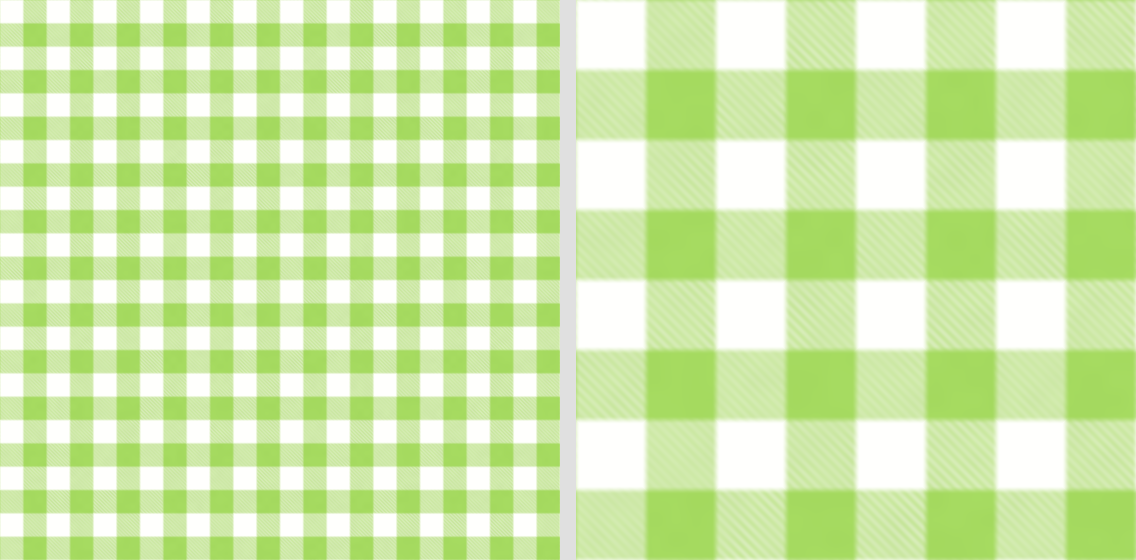
Left, the full canvas; right, a detail of the centre.
Give the GLSL for this pattern, as a WebGL 1 fragment shader.

```glsl
precision highp float;
// Green and white gingham, with a faint diagonal twill in the half-tone squares.

uniform vec2 u_resolution;

const float REPEATS = 12.0;
const float EDGE_SOFTNESS = 0.03;   // in repeats
const float TWILL_LINES = 13.0;     // diagonal threads per repeat
const vec3 WHITE = vec3(1.0, 1.0, 0.992);
const vec3 HALF_TONE = vec3(0.812, 0.914, 0.665);
const vec3 FULL_GREEN = vec3(0.647, 0.855, 0.375);
const vec3 TWILL_TINT = vec3(0.030, 0.010, 0.055);

float hash(vec2 p) {
  return fract(sin(dot(p, vec2(127.1, 311.7))) * 43758.5453);
}

float valueNoise(vec2 p) {
  vec2 cell = floor(p);
  vec2 f = fract(p);
  f = f * f * (3.0 - 2.0 * f);
  float low = mix(hash(cell), hash(cell + vec2(1.0, 0.0)), f.x);
  float high = mix(hash(cell + vec2(0.0, 1.0)), hash(cell + vec2(1.0, 1.0)), f.x);
  return mix(low, high, f.y);
}

// Coverage of a stripe half a repeat wide, centred at the given phase.
float stripe(float t, float centre, float softness) {
  float d = abs(fract(t - centre + 0.5) - 0.5);
  return 1.0 - smoothstep(0.25 - softness, 0.25 + softness, d);
}

// Signed diagonal thread pattern, faded where threads are too fine to resolve.
float twill(vec2 p, float pixel) {
  float wave = sin(6.28318 * TWILL_LINES * (p.x + p.y));
  return wave * (1.0 - smoothstep(0.35, 0.55, TWILL_LINES * pixel));
}

void main() {
  vec2 cloth = gl_FragCoord.xy / u_resolution * REPEATS;
  float pixel = REPEATS / min(u_resolution.x, u_resolution.y);
  float softness = max(EDGE_SOFTNESS, 0.7 * pixel);

  // Crossing stripes
  float warp = stripe(cloth.x, 0.75, softness);
  float weft = stripe(cloth.y, 0.25, softness);
  float crossing = warp * weft;
  float single = warp + weft - 2.0 * crossing;

  vec3 color = mix(WHITE, HALF_TONE, max(warp, weft));
  color = mix(color, FULL_GREEN, crossing);

  // Uneven twill, stronger in some squares than in others
  float squareStrength = 0.35 + 0.5 * hash(floor(cloth * 2.0));
  float strength = squareStrength * (0.5 + 0.9 * valueNoise(cloth * 5.0));
  color += TWILL_TINT * twill(cloth, pixel) * strength * single;

  // Slight mottling of the dye
  float mottle = valueNoise(cloth * 7.0 + 19.0) - 0.5;
  color += 0.012 * mottle * max(warp, weft);

  gl_FragColor = vec4(clamp(color, 0.0, 1.0), 1.0);
}
```
